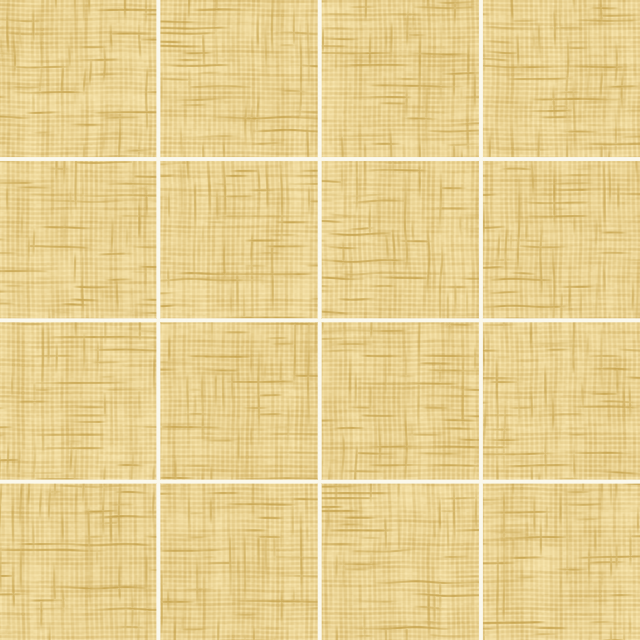
This pattern is drawn by a WebGL 1 fragment shader. Its source:

```glsl
precision highp float;

uniform vec2 u_resolution;

float hash(vec2 p) {
  vec3 q = fract(vec3(p.xyx) * 0.1031);
  q += dot(q, q.yzx + 33.33);
  return fract((q.x + q.y) * q.z);
}

// Smooth one-dimensional noise, independent for every lane.
float laneNoise(float x, float lane) {
  float cell = floor(x);
  float t = smoothstep(0.0, 1.0, x - cell);
  return mix(hash(vec2(cell, lane)), hash(vec2(cell + 1.0, lane)), t);
}

// Regular fine threads running along x, each fading in and out.
float weave(vec2 p, float count, float seed) {
  float y = p.y * count + 0.35 * laneNoise(p.x * 4.0, seed);
  float lane = floor(y) + seed;
  float profile = smoothstep(0.5, 0.1, abs(fract(y) - 0.5));
  float strength = 0.55 * laneNoise(p.x * 7.0, lane) + 0.45 * hash(vec2(lane, 5.7));
  return profile * strength;
}

// Sparse dark slubs running along x, slightly bent and off-centre in their lanes.
float slubs(vec2 p, float count, float seed) {
  float y = p.y * count + 0.3 * laneNoise(p.x * 5.0, seed + 3.0);
  float lane = floor(y) + seed;
  float centre = 0.3 + 0.4 * hash(vec2(lane, 9.1));
  float profile = smoothstep(0.27, 0.04, abs(fract(y) - centre));
  float x = p.x * 4.5 + 10.0 * hash(vec2(lane, 2.3));
  float patches = smoothstep(0.6, 0.95, laneNoise(x, lane + 0.5));
  return profile * patches * (0.7 + 0.3 * laneNoise(p.x * 30.0, lane));
}

void main() {
  vec2 uv = gl_FragCoord.xy / u_resolution;
  float pitch = 0.252;
  vec2 grid = (uv - 0.4995) / pitch;
  vec2 tile = floor(grid);
  vec2 p = grid - tile;
  float seed = 100.0 + floor(400.0 * hash(tile + 11.0));

  // Woven ground with broad, faint bands in both directions
  float ink = 0.62 * weave(p, 35.0, seed) + 0.62 * weave(p.yx, 33.0, seed + 60.0);
  ink += 0.17 * laneNoise(p.x * 13.0, seed + 7.0) + 0.1 * laneNoise(p.y * 11.0, seed + 8.0);
  ink += 0.14 * (laneNoise(p.x * 60.0, floor(p.y * 64.0) + seed) - 0.5);
  vec3 color = mix(vec3(0.975, 0.905, 0.69), vec3(0.86, 0.745, 0.46), clamp(ink, 0.0, 1.1));

  // Dark slubs, stronger across than down
  float dark = 0.85 * slubs(p, 25.0, seed + 120.0);
  dark = max(dark, 0.65 * slubs(p.yx, 23.0, seed + 180.0));
  color = mix(color, vec3(0.77, 0.63, 0.29), dark);

  // Pale joints with soft edges
  vec2 toJoint = abs(fract(grid + 0.5) - 0.5) * pitch;
  float joint = min(toJoint.x, toJoint.y);
  float soft = max(0.0011, 0.7 / u_resolution.y);
  color = mix(color, vec3(0.985, 0.975, 0.93), 1.0 - smoothstep(0.0031 - soft, 0.0031 + soft, joint));

  gl_FragColor = vec4(color, 1.0);
}
```
